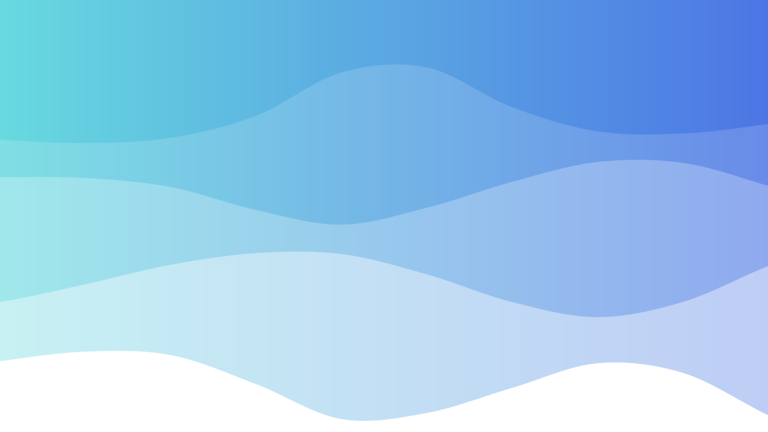
Write a WebGL 1 fragment shader that draws this background.

```glsl
precision highp float;

uniform vec2 u_resolution;

const vec3 AQUA = vec3(0.405, 0.852, 0.875);
const vec3 ROYAL_BLUE = vec3(0.300, 0.462, 0.895);
const vec3 WHITE = vec3(1.0);
const float SPANS = 9.0;

// Catmull-Rom weights for four knots at signed distances d
vec4 splineWeights(vec4 d) {
  vec4 a = min(abs(d), 2.0);
  vec4 inner = (1.5 * a - 2.5) * a * a + 1.0;
  vec4 outer = ((-0.5 * a + 2.5) * a - 4.0) * a + 2.0;
  return mix(inner, outer, step(1.0, a));
}

// Smooth curve through twelve evenly spaced knots, one beyond each side
float waveDepth(float x, vec4 left, vec4 middle, vec4 right) {
  vec4 d = x * SPANS - vec4(-1.0, 0.0, 1.0, 2.0);
  return dot(left, splineWeights(d))
       + dot(middle, splineWeights(d - 4.0))
       + dot(right, splineWeights(d - 8.0));
}

// Veil of white below an edge, softened across about one pixel
vec3 addWave(vec3 color, float depth, float edge, float opacity, float soft) {
  float coverage = smoothstep(-soft, soft, depth - edge);
  return mix(color, WHITE, opacity * coverage);
}

void main() {
  vec2 uv = gl_FragCoord.xy / u_resolution;
  float depth = 1.0 - uv.y;
  float soft = 0.8 / u_resolution.y;

  // Wave edges, measured down from the top
  float highEdge = waveDepth(uv.x,
    vec4(0.303, 0.323, 0.331, 0.319),
    vec4(0.268, 0.168, 0.156, 0.248),
    vec4(0.304, 0.309, 0.287, 0.255));
  float upperEdge = waveDepth(uv.x,
    vec4(0.410, 0.410, 0.412, 0.433),
    vec4(0.486, 0.520, 0.481, 0.421),
    vec4(0.375, 0.377, 0.430, 0.491));
  float lowerEdge = waveDepth(uv.x,
    vec4(0.720, 0.699, 0.658, 0.613),
    vec4(0.586, 0.588, 0.635, 0.699),
    vec4(0.734, 0.699, 0.616, 0.542));
  float floorEdge = waveDepth(uv.x,
    vec4(0.863, 0.836, 0.814, 0.822),
    vec4(0.889, 0.970, 0.956, 0.898),
    vec4(0.841, 0.863, 0.961, 1.053));

  // Horizontal gradient under stacked translucent waves
  vec3 color = mix(AQUA, ROYAL_BLUE, uv.x);
  color = addWave(color, depth, highEdge, 0.155, soft);
  color = addWave(color, depth, upperEdge, 0.26, soft);
  color = addWave(color, depth, lowerEdge, 0.415, soft);
  color = addWave(color, depth, floorEdge, 1.0, soft);

  gl_FragColor = vec4(color, 1.0);
}
```
